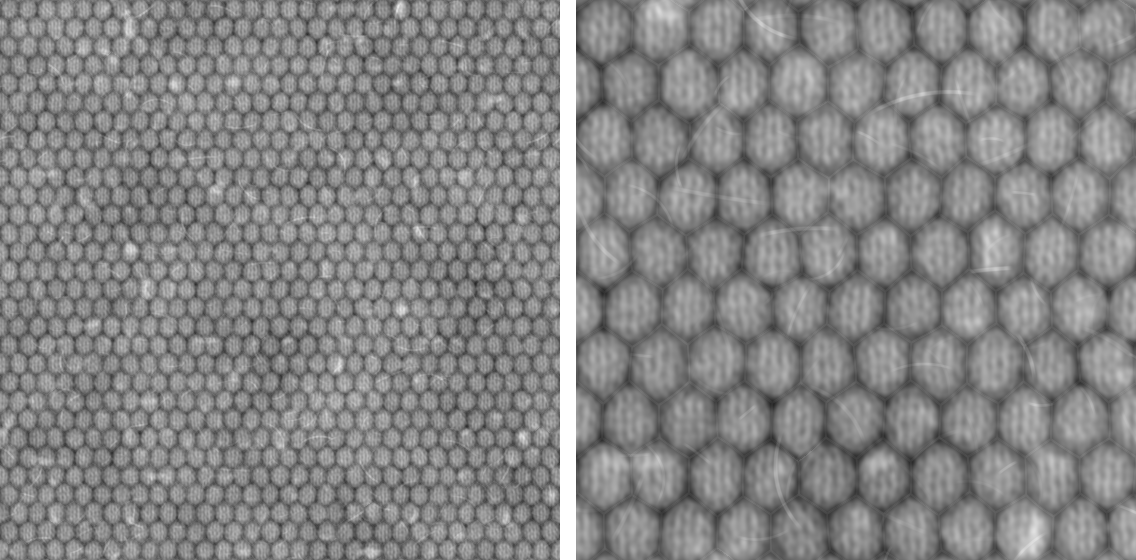
Left: the whole. Right: its middle third, enlarged.
A WebGL 2 fragment shader for this texture:

```glsl
#version 300 es
precision highp float;

uniform vec2 u_resolution;
out vec4 outColor;

vec2 hash2(vec2 p) {
  vec3 q = fract(p.xyx * vec3(0.1031, 0.1030, 0.0973));
  q += dot(q, q.yzx + 33.33);
  return fract((q.xx + q.yz) * q.zy);
}

// Gradient of one lattice corner, wrapped to the period
float corner(vec2 cell, vec2 offset, vec2 period) {
  float angle = 6.28319 * hash2(mod(cell, period) + period * 0.37).x;
  return dot(vec2(cos(angle), sin(angle)), offset);
}

// Tiling gradient noise, roughly -0.7 to 0.7
float noise(vec2 uv, vec2 period) {
  vec2 p = uv * period, i = floor(p), f = p - i;
  vec2 w = f * f * f * (f * (f * 6.0 - 15.0) + 10.0);
  vec2 e = vec2(0.0, 1.0);
  return mix(
    mix(corner(i, f, period), corner(i + e.yx, f - e.yx, period), w.x),
    mix(corner(i + e.xy, f - e.xy, period), corner(i + e.yy, f - e.yy, period), w.x),
    w.y);
}

// Short curved fibres, one per cell of a wrapped grid
float fibres(vec2 uv, float count) {
  vec2 p = uv * count, base = floor(p);
  float pixel = count / u_resolution.y, light = 0.0;
  for (int y = -1; y <= 1; y++) {
    for (int x = -1; x <= 1; x++) {
      vec2 cell = base + vec2(x, y);
      vec2 id = mod(cell, count) + count;
      vec2 place = hash2(id), trait = hash2(id + 71.0);
      float angle = 6.28319 * trait.x;
      vec2 q = p - cell - place;
      q = mat2(cos(angle), sin(angle), -sin(angle), cos(angle)) * q;
      float bend = (place.x - 0.5) * 1.6;
      float dist = abs(q.y - bend * q.x * q.x);
      float len = mix(0.2, 0.65, place.y);
      float line = 1.0 - smoothstep(0.01, 0.02 + pixel, dist);
      light += line * (1.0 - smoothstep(len * 0.6, len, abs(q.x))) * trait.y * trait.y;
    }
  }
  return light;
}

void main() {
  vec2 uv = gl_FragCoord.xy / u_resolution;
  float count = 30.0;
  float pixel = count / u_resolution.y;

  // Slightly uneven knit
  vec2 p = uv * count;
  p += 0.10 * vec2(noise(uv, vec2(23.0)), noise(uv, vec2(27.0)));

  // Nearest and second nearest oval in staggered rows
  float nearest = 9.0, second = 9.0;
  vec2 local = vec2(0.0), id = vec2(0.0);
  for (int j = -1; j <= 1; j++) {
    float row = floor(p.y) + float(j);
    float shift = 0.5 * mod(row, 2.0);
    float column = floor(p.x - shift + 0.5);
    for (int k = -1; k <= 1; k++) {
      float c = column + float(k);
      vec2 cellId = mod(vec2(c, row), count);
      vec2 q = p - vec2(c + shift, row + 0.5) - 0.05 * (hash2(cellId + 5.0) - 0.5);
      float d = length(q / vec2(0.47, 0.57));
      if (d < nearest) {
        second = nearest;
        nearest = d;
        local = q;
        id = cellId;
      } else {
        second = min(second, d);
      }
    }
  }

  // Rounded ovals over dark gaps of varied depth
  float gap = smoothstep(0.90, 1.16 + pixel, nearest);
  float depth = 0.28 + 0.16 * noise(uv, vec2(19.0));
  float shade = mix(0.595, 0.425, smoothstep(0.5, 1.06, nearest));
  shade += 0.05 * (hash2(id + 13.0).x - 0.5);

  // Upright ribs inside each oval
  float inside = 1.0 - smoothstep(0.65, 0.98, nearest);
  shade += 0.032 * inside * cos(33.0 * local.x);
  shade = mix(shade, depth, gap);

  // Faint thread along the border between ovals
  float seam = 1.0 - smoothstep(0.03, 0.08 + pixel, second - nearest);
  shade += 0.05 * seam;

  // Pale worn spots
  float spots = smoothstep(0.22, 0.65, noise(uv, vec2(37.0)) + 0.35 * noise(uv, vec2(7.0)));
  shade += 0.24 * spots * (0.5 + 0.5 * hash2(id + 29.0).y);

  // Broad clouds of wear
  shade += 0.08 * noise(uv, vec2(4.0)) + 0.06 * noise(uv, vec2(9.0));
  shade += 0.06 * noise(uv, vec2(60.0));

  // Fine diagonal weave and grain
  shade += 0.013 * sin(6.28319 * dot(uv, vec2(130.0, 90.0)));
  shade += 0.10 * noise(uv, vec2(210.0, 170.0));

  shade += 0.11 * fibres(uv, 18.0) + 0.08 * fibres(uv, 31.0);
  outColor = vec4(vec3(clamp(shade, 0.0, 1.0)), 1.0);
}
```
